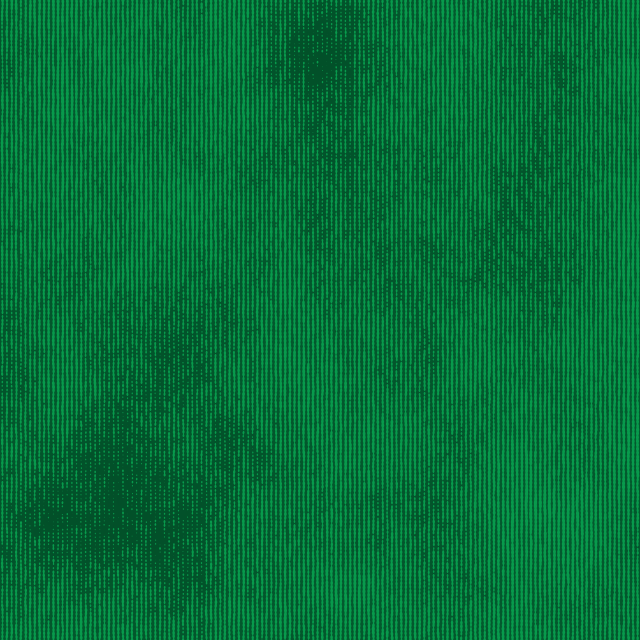
Give the GLSL for this texture, as a WebGL 1 fragment shader.

```glsl
precision highp float;
// Green corded cloth: narrow light threads run vertically over a dark ground.
// Each thread swells into beads and breaks into dots where a soft cloud field
// is low; coverage is integrated over the pixel to keep the edges smooth.

uniform vec2 u_resolution;

#define COLUMNS 138.0        // threads across the canvas
#define ROWS 166.0           // bead pitches up the canvas
#define THREAD_WIDTH 0.305   // half width of a full thread, in columns
#define FILL 0.43            // mean thread strength
#define CLOUD_CONTRAST 1.45  // strength of the large patches
#define BEAD_DEPTH 0.21      // strength of the regular beading
#define ROUGHNESS 0.80       // strength of the irregular beading
#define WANDER 0.14          // sideways drift of a thread
#define SAMPLES 4            // vertical samples per pixel
#define GROUND vec3(0.010, 0.335, 0.172)
#define THREAD vec3(0.030, 0.605, 0.298)

float hash(vec2 p) {
  return fract(sin(dot(p, vec2(127.1, 311.7))) * 43758.5453);
}

float valueNoise(vec2 p) {
  vec2 cell = floor(p);
  vec2 f = fract(p);
  f = f * f * (3.0 - 2.0 * f);
  float low = mix(hash(cell), hash(cell + vec2(1.0, 0.0)), f.x);
  float high = mix(hash(cell + vec2(0.0, 1.0)), hash(cell + 1.0), f.x);
  return mix(low, high, f.y);
}

// Noise along one thread, independent of its neighbours
float threadNoise(float column, float y) {
  float cell = floor(y);
  float f = smoothstep(0.0, 1.0, y - cell);
  return mix(hash(vec2(column, cell)), hash(vec2(column, cell + 1.0)), f);
}

// Large patches, drawn out a little along the threads
float clouds(vec2 uv) {
  vec2 p = uv * vec2(5.5, 4.0) + 7.3;
  float sum = 0.0;
  float weight = 0.5;
  for (int i = 0; i < 4; i++) {
    sum += weight * valueNoise(p);
    p = p * 2.03 + vec2(17.1, 9.7);
    weight *= 0.55;
  }
  return sum / 1.01;
}

// Half width of a thread at height y; zero where it is broken
float threadHalfWidth(float column, float y, float tone) {
  float row = y * ROWS + 0.5 * hash(vec2(column, 3.7));
  float bead = cos(6.28318 * row);
  float rough = 0.65 * threadNoise(column, row * 0.62)
              + 0.35 * threadNoise(column + 251.0, row * 1.3);
  float strength = tone + BEAD_DEPTH * bead + ROUGHNESS * (rough - 0.5);
  return THREAD_WIDTH * sqrt(clamp(strength, 0.0, 1.25));
}

void main() {
  vec2 uv = gl_FragCoord.xy / u_resolution;
  float x = uv.x * COLUMNS;
  float column = floor(x);
  float halfPixel = 0.5 * COLUMNS / u_resolution.x;

  float cloud = clouds(uv);
  float columnBias = 0.16 * (hash(vec2(column, 91.0)) - 0.5);
  float tone = FILL + CLOUD_CONTRAST * (cloud - 0.5) + columnBias;

  // Exact horizontal overlap, averaged over several heights in the pixel
  float coverage = 0.0;
  for (int i = 0; i < SAMPLES; i++) {
    float shift = (float(i) + 0.5) / float(SAMPLES) - 0.5;
    float y = uv.y + shift / u_resolution.y;
    float w = threadHalfWidth(column, y, tone);
    float drift = WANDER * (threadNoise(column + 517.0, y * ROWS * 0.4) - 0.5);
    float side = x - column - 0.5 - drift;
    float overlap = min(side + halfPixel, w) - max(side - halfPixel, -w);
    coverage += max(overlap, 0.0) / (2.0 * halfPixel);
  }
  coverage /= float(SAMPLES);

  vec3 ground = GROUND * (1.0 + 0.18 * (cloud - 0.5));
  gl_FragColor = vec4(mix(ground, THREAD, coverage), 1.0);
}
```
